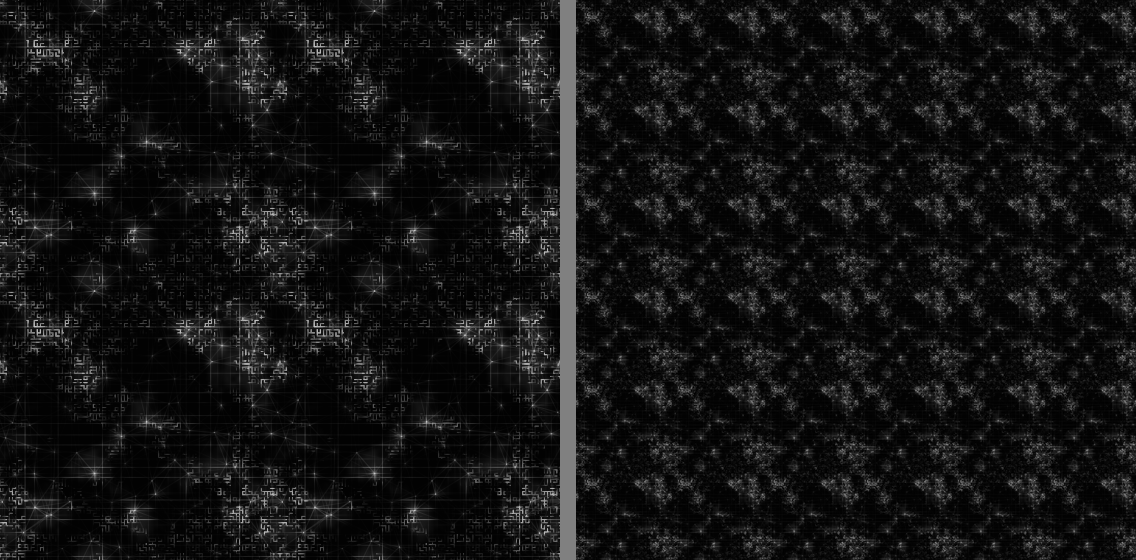
Left: one tile. Right: repeated 3 by 3.
Reproduce this pattern procedurally as a Shadertoy shader.

```glsl
const float REPEATS = 2.0;        // tiles across and down
const float NODES = 11.0;         // web nodes per tile side
const float LANES = 26.0;         // straight traces per tile side
const float MAZE = 90.0;          // glyph lattice points per tile side
const float GLYPH = 3.0;          // lattice points per glyph side
const float REACH = 2.0;          // longest web link, in node cells
const float LINK_HALF = 0.0007;   // half widths, in tiles
const float TRACE_HALF = 0.0010;
const float GLYPH_HALF = 0.0016;
const float LINK_GAIN = 0.75;
const float TRACE_GAIN = 0.7;
const float STAR_GAIN = 0.75;
const float GLYPH_GAIN = 1.5;
const float HAZE_GAIN = 0.11;
const float BASE = 0.006;

// Integer hash of a non-negative cell and a salt
vec3 hash3(vec2 cell, float salt) {
    uvec3 v = uvec3(vec3(cell, salt) + 0.5);
    v = v * 1664525u + 1013904223u;
    v.x += v.y * v.z; v.y += v.z * v.x; v.z += v.x * v.y;
    v ^= v >> 16u;
    v.x += v.y * v.z; v.y += v.z * v.x; v.z += v.x * v.y;
    return vec3(v >> 8u) / 16777216.0;
}

// Value noise that wraps after a whole period
float noise(vec2 p, float period, float salt) {
    vec2 i = floor(p), f = fract(p);
    f = f * f * (3.0 - 2.0 * f);
    vec2 a = mod(i, period), b = mod(i + 1.0, period);
    return mix(mix(hash3(a, salt).x, hash3(vec2(b.x, a.y), salt).x, f.x),
               mix(hash3(vec2(a.x, b.y), salt).x, hash3(b, salt).x, f.x), f.y);
}

float clouds(vec2 uv, float period, float salt) {
    float sum = 0.0, gain = 0.5;
    for (int i = 0; i < 4; i++) {
        sum += gain * noise(uv * period, period, salt + float(i));
        period *= 2.0;
        gain *= 0.55;
    }
    return sum / 1.01;
}

// Smoothed line that dims when thinner than a pixel
float stroke(float d, float halfWidth, float pixel) {
    float h = max(halfWidth, 0.5 * pixel);
    return clamp((h - d) / pixel + 0.5, 0.0, 1.0) * halfWidth / h;
}

// Half of a lattice edge, from its node toward a neighbour
float armDistance(vec2 f, vec2 dir) {
    return length(f - dir * clamp(dot(f, dir), 0.0, 0.5));
}

bool edgeOpen(vec2 node, int axis) {
    vec2 n = mod(node, MAZE);
    vec3 h = hash3(n, 20.0);
    bool border = mod(n[axis], GLYPH) > GLYPH - 1.5;
    return h[axis] < (border ? 0.2 : 0.58);
}

float glyphs(vec2 uv, float pixel) {
    vec2 g = uv * MAZE, node = floor(g + 0.5), f = g - node;
    float d = 1.0;
    for (int axis = 0; axis < 2; axis++) {
        vec2 dir = axis == 0 ? vec2(1, 0) : vec2(0, 1);
        if (edgeOpen(node, axis)) d = min(d, armDistance(f, dir));
        if (edgeOpen(node - dir, axis)) d = min(d, armDistance(f, -dir));
    }
    vec3 h = hash3(floor(mod(node, MAZE) / GLYPH), 21.0);
    float shade = h.y < 0.12 ? 0.0 : 0.25 + 0.75 * h.x;
    return shade * stroke(d / MAZE, GLYPH_HALF * (0.8 + 0.5 * h.z), pixel);
}

// Long thin traces across one axis, uneven along their length
float traces(float across, float along, float salt, float pixel) {
    float lane = floor(across * LANES);
    vec3 h = hash3(vec2(lane, 0.0), salt);
    float d = abs(across * LANES - lane - 0.2 - 0.6 * h.x) / LANES;
    float wear = 0.25 + noise(vec2(along * LANES, lane), LANES, salt + 1.0);
    return (0.1 + 0.9 * h.y * h.y) * wear * stroke(d, TRACE_HALF, pixel);
}

// x: web of links, y: star flares at the nodes
vec2 web(vec2 uv, float pixel) {
    vec2 g = uv * NODES, home = floor(g), sum = vec2(0.0);
    vec3 nodes[25];
    for (int i = 0; i < 25; i++) {
        vec2 cell = home + vec2(i % 5, i / 5) - 2.0;
        vec3 h = hash3(mod(cell, NODES), 40.0);
        nodes[i] = vec3(cell + h.xy - g, h.z);
        vec2 d = abs(nodes[i].xy);
        float flare = stroke(d.y / NODES, TRACE_HALF, pixel) * exp(-3.0 * d.x)
                    + stroke(d.x / NODES, TRACE_HALF, pixel) * exp(-3.0 * d.y)
                    + 0.5 * exp(-12.0 * length(d));
        sum.y += h.z * h.z * flare;
    }
    for (int i = 0; i < 24; i++) {
        for (int j = i + 1; j < 25; j++) {
            vec2 a = nodes[i].xy, ab = nodes[j].xy - a;
            float span = length(ab);
            float chance = fract(7.0 * (nodes[i].z + nodes[j].z));
            if (span > REACH || chance > 0.8) continue;
            float t = clamp(-dot(a, ab) / max(span * span, 1e-4), 0.0, 1.0);
            float ends = 0.4 + exp(-4.0 * span * min(t, 1.0 - t));
            float fade = 1.0 - span / REACH;
            sum.x += sqrt(fade) * ends * stroke(length(a + ab * t) / NODES, LINK_HALF, pixel);
        }
    }
    return sum;
}

void mainImage(out vec4 fragColor, in vec2 fragCoord) {
    vec2 uv = fract(fragCoord / iResolution.xy * REPEATS);
    float pixel = REPEATS / iResolution.y;
    float glow = smoothstep(0.38, 0.74, clouds(uv, 6.0, 1.0));
    float zone = smoothstep(0.4, 0.55, clouds(uv, 7.0, 8.0));
    float wear = 0.15 + 1.5 * smoothstep(0.2, 0.9, noise(uv * 75.0, 75.0, 15.0));

    // Layers of light
    vec2 net = web(uv, pixel);
    float light = HAZE_GAIN * glow * glow;
    light += GLYPH_GAIN * zone * wear * (0.2 + glow) * glyphs(uv, pixel);
    light += TRACE_GAIN * (0.25 + glow) * (traces(uv.x, uv.y, 60.0, pixel) + traces(uv.y, uv.x, 62.0, pixel));
    light += (0.15 + glow) * (LINK_GAIN * net.x + STAR_GAIN * net.y);

    fragColor = vec4(vec3(BASE + 0.85 * (1.0 - exp(-light))), 1.0);
}
```
